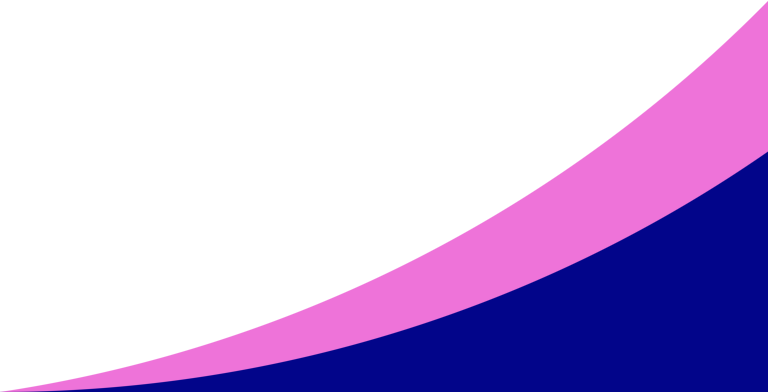
This background is drawn by a Shadertoy shader. Its source:

```glsl
#define WHITE vec3(1.0)
#define PINK vec3(0.933, 0.450, 0.850)
#define NAVY vec3(0.008, 0.020, 0.540)
#define CANVAS vec2(1.0, 0.5117)
#define UPPER_CENTER vec2(-0.2625, 1.749)
#define LOWER_CENTER vec2(0.0, 1.75)

// Signed distance to a circle through the lower-left corner, positive outside
float arcDistance(vec2 p, vec2 center) {
    return length(p - center) - length(center);
}

// Smooth coverage of the region below an arc
float belowArc(vec2 p, vec2 center, float pixel) {
    return smoothstep(-0.75 * pixel, 0.75 * pixel, arcDistance(p, center));
}

void mainImage(out vec4 fragColor, in vec2 fragCoord) {
    vec2 p = fragCoord / iResolution.xy * CANVAS;
    float pixel = max(CANVAS.x / iResolution.x, CANVAS.y / iResolution.y);

    // Layered sweeps, back to front
    vec3 color = WHITE;
    color = mix(color, PINK, belowArc(p, UPPER_CENTER, pixel));
    color = mix(color, NAVY, belowArc(p, LOWER_CENTER, pixel));

    fragColor = vec4(color, 1.0);
}
```
